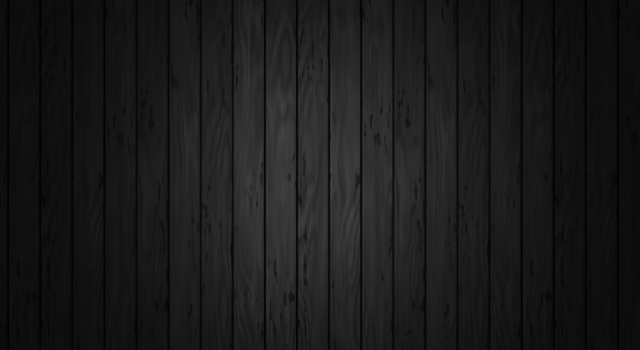
A Shadertoy shader for this texture:

```glsl
#define PLANK_WIDTH 0.0917
#define FIRST_SEAM 0.0232
#define PLANK_CYCLE 8.0
#define SEAM_WIDTH 0.0023
#define GLOW_RADIUS 0.52
#define GLOW_LEVEL 0.172
#define AMBIENT_LEVEL 0.045
#define GRAIN_CONTRAST 0.34
#define RING_CONTRAST 0.13
#define FLECK_DEPTH 0.45

float hash(vec2 p) {
    vec3 q = fract(p.xyx * vec3(0.1031, 0.1030, 0.0973));
    q += dot(q, q.yzx + 33.33);
    return fract((q.x + q.y) * q.z);
}

vec2 gradient(vec2 cell) {
    float angle = 6.2832 * hash(cell);
    return vec2(cos(angle), sin(angle));
}

// Gradient noise, roughly -0.7 to 0.7
float noise(vec2 p) {
    vec2 i = floor(p), f = fract(p);
    vec2 u = f * f * f * (f * (f * 6.0 - 15.0) + 10.0);
    vec2 e = vec2(0.0, 1.0);
    float low = mix(dot(gradient(i), f),
                    dot(gradient(i + e.yx), f - e.yx), u.x);
    float high = mix(dot(gradient(i + e.xy), f - e.xy),
                     dot(gradient(i + e.yy), f - e.yy), u.x);
    return mix(low, high, u.y);
}

// Vertical fibres in three octaves
float fibres(vec2 p) {
    float sum = 0.0, weight = 0.5;
    vec2 scale = vec2(38.0, 2.5);
    for (int i = 0; i < 3; i++) {
        sum += weight * noise(p * scale + float(i) * 19.7);
        scale *= vec2(1.9, 2.3);
        weight *= 0.85;
    }
    return sum;
}

// Long arched growth rings that show on part of each plank
float rings(vec2 p) {
    float field = noise(p * vec2(13.0, 2.2)) + 0.15 * noise(p * vec2(40.0, 7.0));
    float patches = smoothstep(-0.15, 0.35, noise(p * vec2(9.0, 2.6) + 41.0));
    return sin(field * 34.0 + p.x * 90.0) * patches;
}

// Short dark splits and knots, denser toward the plank edges
float flecks(vec2 p, float edge) {
    float marks = noise(p * vec2(85.0, 17.0) + 7.0)
                + 0.5 * noise(p * vec2(130.0, 42.0));
    float clusters = noise(p * vec2(12.0, 4.5) + 63.0) + 0.25 * edge;
    return smoothstep(0.12, 0.5, marks) * smoothstep(0.05, 0.4, clusters);
}

// Brightness of the wood at a distance x from the nearest seam
float seamShade(float x, float strength, float pixel) {
    float groove = 1.0 - smoothstep(SEAM_WIDTH - 0.6 * pixel,
                                    SEAM_WIDTH + 0.9 * pixel, abs(x));
    float shadow = exp(-abs(x) / 0.0055);
    float lip = exp(-pow((x - 0.0065) / 0.0022, 2.0));
    return (1.0 - strength * groove) * (1.0 - 0.28 * shadow) + 0.12 * lip;
}

void mainImage(out vec4 fragColor, in vec2 fragCoord) {
    vec2 p = fragCoord / iResolution.y;
    float pixel = 1.0 / iResolution.y;
    float aspect = iResolution.x / iResolution.y;

    // Split into planks; the set of boards repeats
    float position = (p.x - FIRST_SEAM) / PLANK_WIDTH;
    float plank = floor(position);
    float across = position - plank;
    float board = mod(plank, PLANK_CYCLE);
    float edge = abs(2.0 * across - 1.0);
    vec2 wood = vec2(across * PLANK_WIDTH + board * 3.7, p.y + board * 5.3);
    wood.x += 0.004 * noise(wood * vec2(14.0, 4.0));

    // Wood surface
    float tone = 1.0 + 0.16 * (hash(vec2(board, 4.0)) - 0.5);
    tone *= 1.0 + GRAIN_CONTRAST * fibres(wood);
    tone *= 1.0 + RING_CONTRAST * rings(wood);
    tone *= 1.0 - FLECK_DEPTH * flecks(wood, edge);
    tone *= 1.0 + 0.12 * noise(wood * vec2(10.0, 3.0) + 11.0);

    // Grooves between planks
    float seam = floor(position + 0.5);
    float seamOffset = (position - seam) * PLANK_WIDTH;
    float strength = mix(0.55, 0.85, hash(vec2(mod(seam, PLANK_CYCLE), 9.0)));
    tone *= seamShade(seamOffset, strength, pixel);

    // Soft light from the middle, falling off to the corners
    vec2 fromCentre = p - vec2(0.5 * aspect, 0.5);
    float glow = exp(-dot(fromCentre, fromCentre) / (GLOW_RADIUS * GLOW_RADIUS));
    float light = AMBIENT_LEVEL + GLOW_LEVEL * glow;

    fragColor = vec4(vec3(clamp(light * tone, 0.0, 1.0)), 1.0);
}
```
